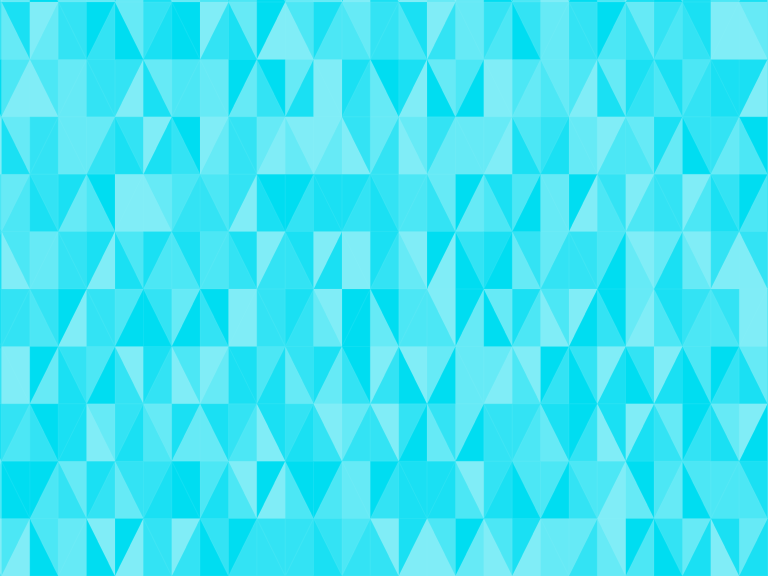
A Shadertoy shader for this background:

```glsl
// Random value in 0..1 for one triangle
float hash(vec3 p) {
    p = fract(p * vec3(0.1031, 0.1130, 0.0973) + 0.37);
    p += dot(p, p.yzx + 33.33);
    return fract((p.x + p.y) * p.z);
}

vec3 triangleGrid(vec2 uv) {
    // 27 columns by 10 rows, counted from the upper left
    vec2 count = vec2(27.07, 10.035);
    vec2 grid = vec2(uv.x, 1.0 - uv.y) * count - vec2(0.053, 0.035);
    vec2 id = floor(grid);
    vec2 local = grid - id;

    // Diagonals alternate like a checkerboard
    float parity = mod(id.x + id.y, 2.0);
    float across = mix(local.x, 1.0 - local.x, parity);
    float side = step(across, local.y);

    // Six even tints from cyan to pale cyan
    float tint = floor(hash(vec3(id + 7.0, side * 5.0 + 2.0)) * 6.0) / 5.0;
    vec3 color = mix(vec3(0.0, 0.865, 0.947), vec3(0.5, 0.93, 0.968), tint);

    // Faint hairline seams, measured in canvas heights
    vec2 cell = vec2(iResolution.x / iResolution.y, 1.0) / count;
    vec2 border = min(local, 1.0 - local) * cell;
    float diagonal = abs(across - local.y) * cell.x * cell.y / length(cell);
    float seam = min(min(border.x, border.y), diagonal);
    return mix(color, vec3(0.6, 0.95, 0.98), 0.12 * step(seam, 0.0008));
}

void mainImage(out vec4 fragColor, in vec2 fragCoord) {
    // Average 4 x 4 samples per pixel for smooth edges
    vec3 sum = vec3(0.0);
    for (int y = 0; y < 4; y++) {
        for (int x = 0; x < 4; x++) {
            vec2 offset = (vec2(x, y) + 0.5) / 4.0 - 0.5;
            sum += triangleGrid((fragCoord + offset) / iResolution.xy);
        }
    }
    fragColor = vec4(sum / 16.0, 1.0);
}
```
